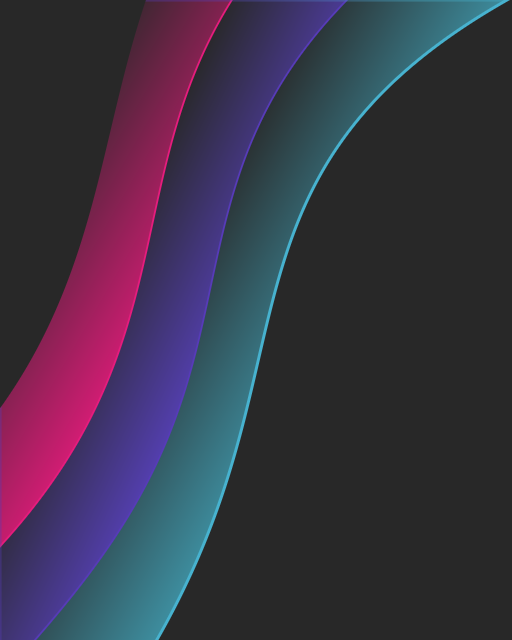
A WebGL 1 fragment shader for this background:

```glsl
precision highp float;
// Three flowing ribbons (pink, violet, teal) sweeping down a charcoal field.
// Four quintic curves x(height), held one per vec4 lane, bound the ribbons;
// each ribbon fades in along a slanted ramp and ends in a thin bright stroke.

#define CHARCOAL vec3(0.157)
#define PINK vec3(0.84, 0.11, 0.46)
#define VIOLET vec3(0.335, 0.25, 0.71)
#define TEAL vec3(0.245, 0.57, 0.64)
#define PINK_STROKE vec3(0.90, 0.11, 0.49)
#define VIOLET_STROKE vec3(0.34, 0.23, 0.72)
#define TEAL_STROKE vec3(0.28, 0.70, 0.81)
#define THIN 0.0014
#define THICK 0.0023
#define RIM_WIDTH 0.0025
#define RIM_STRENGTH 0.35

uniform vec2 u_resolution;

// Polynomial coefficients by power, lanes ordered left curve to right curve
const vec4 C0 = vec4(0.1002, 0.2518, 0.3972, 0.5230);
const vec4 C1 = vec4(-0.2883, -0.1842, -0.1414, -0.1529);
const vec4 C2 = vec4(-0.2345, -0.1542, -0.0650, 0.0644);
const vec4 C3 = vec4(-0.1311, -0.1541, -0.1896, -0.1848);
const vec4 C4 = vec4(0.0, 0.0311, 0.0407, 0.0608);
const vec4 C5 = vec4(0.0, 0.0143, 0.0264, -0.0043);

// Signed distances to the four curves in canvas heights, negative to the left
vec4 curveDistances(vec2 uv, float aspect) {
    float s = 1.0 - 2.0 * uv.y;
    vec4 curve = C0 + s * (C1 + s * (C2 + s * (C3 + s * (C4 + s * C5))));
    vec4 slope = C1 + s * (2.0 * C2 + s * (3.0 * C3 + s * (4.0 * C4 + s * 5.0 * C5)));
    slope *= 2.0 * aspect;
    return (uv.x - curve) * aspect / sqrt(1.0 + slope * slope);
}

// Antialiased coverage of the region where d is negative
float coverage(float d) {
    return clamp(0.5 - d * u_resolution.y, 0.0, 1.0);
}

// Fill everything left of a curve with a ramped tint, then stroke the curve
vec3 ribbon(vec3 base, float d, float ramp, vec3 tint, vec3 stroke, float halfWidth) {
    vec3 fill = mix(CHARCOAL, tint, clamp(ramp, 0.0, 1.0));
    base = mix(base, fill, coverage(d));
    return mix(base, stroke, coverage(abs(d) - halfWidth));
}

void main() {
    vec2 uv = gl_FragCoord.xy / u_resolution;
    float aspect = u_resolution.x / u_resolution.y;
    vec4 d = curveDistances(uv, aspect);
    vec2 p = vec2(uv.x, 1.0 - uv.y);

    // Ribbons from right to left, each covering the previous one
    vec3 color = CHARCOAL;
    float tealRamp = dot(p, vec2(2.456, 1.69)) - 1.483;
    float violetRamp = dot(p, vec2(3.19, 1.88)) - 1.396;
    float pinkRamp = dot(p, vec2(2.21, 1.61)) - 0.48;
    color = ribbon(color, d.w, tealRamp, TEAL, TEAL_STROKE, THICK);
    color = ribbon(color, d.z, violetRamp, VIOLET, VIOLET_STROKE, THIN);
    color = ribbon(color, d.y, pinkRamp, PINK, PINK_STROKE, THIN);
    color = mix(color, CHARCOAL, coverage(d.x));

    // Faint rim where the ribbons meet the top and left borders
    float inside = coverage(-d.x) * coverage(d.w);
    float rim = coverage(min(p.x * aspect, p.y) - RIM_WIDTH);
    vec3 rimColor = mix(VIOLET_STROKE, TEAL_STROKE, smoothstep(0.35, 0.85, p.x));
    color = mix(color, rimColor, RIM_STRENGTH * rim * inside);

    gl_FragColor = vec4(color, 1.0);
}
```
